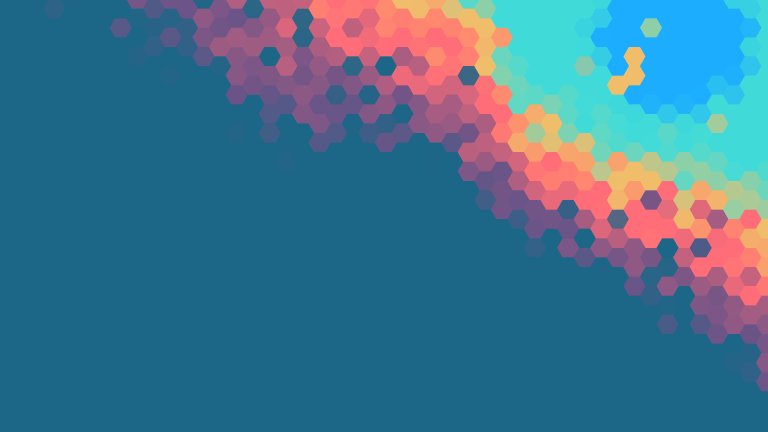
Reproduce this background procedurally as a WebGL 1 fragment shader.

```glsl
precision highp float;
// Abstract mosaic of flat-topped hexagons over a plain teal ground.
// Each cell samples a heat field between two sloping edges, jitters it by a
// hash, and maps it from purple through coral and yellow to cyan and blue.

uniform vec2 u_resolution;

const float CELL = 0.0443;                   // row spacing, in canvas heights
const vec2 GRID_ORIGIN = vec2(0.778, 0.3965);
const vec2 HEX_REPEAT = vec2(1.7320508, 1.0);
const int SAMPLES = 3;                       // antialiasing samples per axis

const vec3 TEAL   = vec3(0.11, 0.40, 0.53);
const vec3 PURPLE = vec3(0.42, 0.33, 0.53);
const vec3 PLUM   = vec3(0.63, 0.36, 0.51);
const vec3 CORAL  = vec3(1.00, 0.43, 0.47);
const vec3 ORANGE = vec3(1.00, 0.55, 0.43);
const vec3 YELLOW = vec3(0.94, 0.74, 0.42);
const vec3 AQUA   = vec3(0.42, 0.84, 0.74);
const vec3 CYAN   = vec3(0.25, 0.86, 0.85);
const vec3 BLUE   = vec3(0.11, 0.68, 1.00);

float hash(vec2 p) {
  return fract(sin(dot(p, vec2(127.1, 311.7))) * 4375.85);
}

float rise(float a, float b, float x) {
  return clamp((x - a) / (b - a), 0.0, 1.0);
}

float segmentDistance(vec2 p, vec2 a, vec2 b) {
  vec2 ab = b - a;
  return length(p - a - ab * clamp(dot(p - a, ab) / dot(ab, ab), 0.0, 1.0));
}

// Nearest centre of two interleaved rectangular grids.
vec2 hexCentre(vec2 p) {
  vec2 q = p / HEX_REPEAT;
  vec2 a = HEX_REPEAT * floor(q + 0.5);
  vec2 b = HEX_REPEAT * (floor(q) + 0.5);
  return length(p - a) < length(p - b) ? a : b;
}

// Depth below the top at which the colour fades into the ground.
float outerEdge(float x) {
  return -0.07 + 0.07 * rise(0.09, 0.21, x) + 0.31 * rise(0.21, 0.67, x)
    + 0.21 * rise(0.95, 1.18, x) + 0.22 * rise(1.18, 1.60, x)
    + 0.17 * rise(1.60, 1.78, x);
}

// Depth at which the warm band turns cyan.
float innerEdge(float x) {
  return -0.58 + 0.20 * rise(0.21, 0.69, x) + 0.27 * rise(0.69, 0.93, x)
    + 0.115 * rise(0.93, 1.13, x) + 0.20 * rise(1.13, 1.20, x)
    + 0.15 * rise(1.20, 1.48, x) + 0.09 * rise(1.60, 1.78, x);
}

vec3 heatColour(float heat) {
  vec3 c = mix(TEAL, PURPLE, smoothstep(-0.04, 0.12, heat));
  c = mix(c, PLUM, rise(0.12, 0.30, heat));
  c = mix(c, CORAL, rise(0.30, 0.46, heat));
  c = mix(c, ORANGE, rise(0.52, 0.66, heat));
  c = mix(c, YELLOW, rise(0.66, 0.78, heat));
  c = mix(c, AQUA, rise(0.80, 0.95, heat));
  return mix(c, CYAN, rise(0.95, 1.12, heat));
}

// Colour of the cell containing p; x runs right and y runs down.
vec3 mosaic(vec2 p) {
  vec2 id = hexCentre((p - GRID_ORIGIN) / CELL);
  vec2 c = id * CELL + GRID_ORIGIN;
  vec2 key = floor(id * vec2(1.1547005, 2.0) + 0.5);
  float grain = hash(key) - 0.5;
  float chance = hash(key + 37.0);

  float outer = outerEdge(c.x);
  float heat = (outer - c.y) / (outer - innerEdge(c.x));
  float drift = sin(c.x * 31.0 + c.y * 17.0) * sin(c.y * 37.0 - c.x * 11.0);
  heat += 0.26 * grain + 0.05 * drift;

  // Rare cells fall back to a colder part of the scale.
  heat -= 0.40 * step(0.94, chance);

  // Blue pool, interrupted by a warm strand and a pale green cell.
  float pool = length((c - vec2(1.555, 0.09)) / vec2(0.18, 0.175));
  float blue = 1.0 - smoothstep(0.82, 1.15, pool + 0.25 * grain);
  float strand = segmentDistance(c, vec2(1.470, 0.127), vec2(1.432, 0.197));
  float warm = 1.0 - step(0.022, strand);
  float pale = 1.0 - step(0.015, length(c - vec2(1.509, 0.064)));
  heat = mix(mix(heat, 0.78, warm), 0.91, pale);
  blue *= (1.0 - warm) * (1.0 - pale);

  vec3 colour = mix(heatColour(heat), BLUE, blue);

  // Scattered gaps reveal the ground through the cooler cells.
  float gap = step(chance, 0.09) * (1.0 - smoothstep(0.40, 0.55, heat));
  return mix(colour, TEAL, 0.9 * gap);
}

void main() {
  vec3 sum = vec3(0.0);
  for (int j = 0; j < SAMPLES; j++) {
    for (int i = 0; i < SAMPLES; i++) {
      vec2 offset = (vec2(float(i), float(j)) + 0.5) / float(SAMPLES) - 0.5;
      vec2 p = (gl_FragCoord.xy + offset) / u_resolution.y;
      sum += mosaic(vec2(p.x, 1.0 - p.y));
    }
  }
  gl_FragColor = vec4(sum / float(SAMPLES * SAMPLES), 1.0);
}
```
